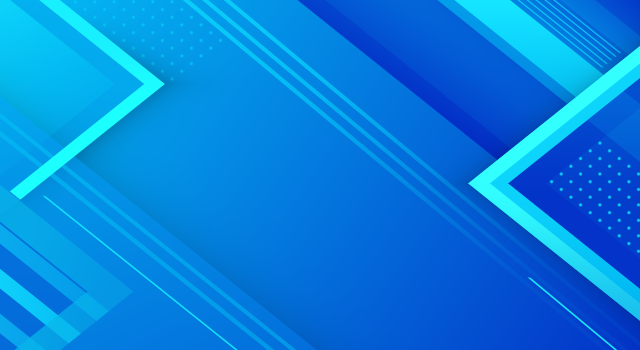
A WebGL 2 fragment shader for this background:

```glsl
#version 300 es
precision highp float;
// Blue diagonal panels with cyan chevrons, pinstripes and dot grids.
uniform vec2 u_resolution;
out vec4 outColor;

float px; // one pixel in canvas heights

float above(float x) { return smoothstep(-px, px, x); }
float band(float x, float a, float b) { return above(x - a) * above(b - x); }

// Soft falloff on the positive side of an edge
float shadow(float x, float width) { return above(x) * exp(-max(x, 0.0) / width); }

// Blue to cyan ramp, driven by its green level
vec3 tone(float g) {
  return vec3(0.01 + 0.1 * smoothstep(0.7, 1.0, g), g, min(0.72 + 0.32 * g, 1.0));
}

// Dots on a diagonal lattice; cell receives the lattice index
float dots(vec2 diag, vec2 start, out vec2 cell) {
  vec2 q = (diag - start) / 0.0552;
  cell = round(q);
  vec2 f = (q - cell) * 0.0552;
  float r = length(vec2((f.x + f.y) * 0.5, (f.y - f.x) * 0.4));
  return above(0.0042 - r) * step(-0.5, cell.x) * step(cell.x, 5.5);
}

void main() {
  px = 1.0 / u_resolution.y;
  vec2 p = gl_FragCoord.xy * px;
  p.y = 1.0 - p.y; // measured down from the top edge
  float d = p.x - 1.25 * p.y; // constant along falling diagonals
  float e = p.x + 1.25 * p.y; // constant along rising diagonals
  float left = p.x + 1.25 * abs(p.y - 0.24);
  float low = p.x + 1.25 * abs(p.y - 0.833);
  float right = p.x - 1.25 * abs(p.y - 0.524);
  vec2 cell;

  // Base gradient
  vec3 col = tone(0.75 - 0.22 * p.x - 0.15 * p.y);

  // Dark panel at the upper right
  float panel = 0.25 + 0.4 * (d - 0.85) - 0.18 * p.y + 0.05 * above(d - 0.93);
  panel -= 0.08 * shadow(1.25 - d, 0.08);
  col = mix(col, tone(max(panel, 0.17)), above(d - 0.85));

  // Broad cyan ribbon and the fading blue beyond it
  float beyond = 0.52 - 0.8 * (d - 1.457) + 0.08 * band(d, 1.6, 1.7);
  col = mix(col, tone(max(beyond - 0.15 * p.y, 0.22)), above(d - 1.457));
  col = mix(col, tone(0.62 - 0.3 * p.y), band(d, 1.25, 1.298));
  col = mix(col, tone(0.9 - 0.5 * p.y), band(d, 1.298, 1.457));

  // Five fine lines beside the ribbon
  for (int i = 0; i < 5; i++) {
    float x = abs(d - 1.481 - 0.0255 * float(i));
    col = mix(col, tone(0.85), 0.8 * above(0.0028 - x) * above(1.962 - e));
  }

  // Three long stripes fading down the middle
  float stripe = p.x - 1.2 * p.y;
  float lines = band(stripe, 0.522, 0.541) + band(stripe, 0.577, 0.595)
              + band(stripe, 0.639, 0.657);
  col = mix(col, tone(0.82 - 0.2 * p.y), lines * mix(0.9, 0.08, smoothstep(0.1, 0.85, p.y)));
  col = mix(col, tone(0.92), above(0.0035 - abs(stripe - 0.56)) * above(p.y - 0.793));

  // Dot grid at the upper left
  float dot1 = dots(vec2(d, e), vec2(0.2095, 0.774), cell);
  col = mix(col, tone(0.78), 0.85 * dot1 * step(cell.y, 0.5));

  // Left chevron interior and outer shadow
  col *= 1.0 - 0.2 * shadow(left - 0.471, 0.06) * smoothstep(0.0, 0.25, p.y);
  col = mix(col, tone(0.69 - 0.12 * p.y), above(0.43 - left));
  col = mix(col, tone(0.83 - 0.3 * p.y - 0.2 * p.x), above(0.329 - left));

  // Lower left panel with its stripes
  col *= 1.0 - 0.1 * shadow(d + 0.345, 0.09);
  col = mix(col, tone(0.68 - 0.23 * p.y), 0.6 * above(-0.345 - d));
  float pair = band(d, -0.421, -0.403) + band(d, -0.486, -0.466);
  col = mix(col, tone(0.78 - 0.15 * p.y), 0.8 * pair);
  col = mix(col, tone(0.88), above(0.0035 - abs(d + 0.574)) * above(p.y - 0.56));

  // Translucent lower chevron over bright diagonal bars
  float corner = above(-0.66 - d);
  col = mix(col, tone(0.5 - 0.08 * p.y), corner * above(0.25 - low));
  float bars = 0.6 * band(d, -0.87, -0.8) + band(d, -1.03, -0.96)
             + 0.6 * band(d, -1.19, -1.12);
  col = mix(col, tone(0.86 - 0.4 * p.x), 0.9 * bars * above(0.381 - low));
  float veil = band(low, 0.25, 0.381) * mix(0.75, 0.4, smoothstep(0.0, 0.35, p.x));
  col = mix(col, vec3(0.03, 0.7, 0.91), veil);

  // Left chevron arms
  float arms = band(left, 0.412, 0.471) * above(d + 0.655);
  col = mix(col, tone(0.94 + 0.06 * smoothstep(0.1, 0.3, p.y)), arms);

  // Right chevron: shadow, dark interior, ghost of the ribbon, dots
  col *= 1.0 - 0.15 * shadow(1.338 - right, 0.05);
  float inside = above(right - 1.43);
  float depth = 0.2 + 0.12 * smoothstep(0.6, 0.2, p.y) + 0.04 * above(right - 1.56);
  depth += 0.08 * band(d, 1.25, 1.457);
  col = mix(col, tone(depth), inside);
  float dot2 = dots(vec2(d, e), vec2(0.927, 2.225), cell);
  col = mix(col, tone(0.82), dot2 * step(-0.5, cell.y) * step(cell.y, 9.5));

  // Right chevron arms in two tones
  float lower = smoothstep(0.5, 0.95, p.y);
  col = mix(col, tone(0.83 - 0.12 * lower), band(right, 1.338, 1.452));
  vec3 rim = mix(vec3(0.2, 1.0, 1.0), vec3(0.1, 0.75, 0.93), lower);
  col = mix(col, rim, band(right, 1.338, 1.4));

  outColor = vec4(col, 1.0);
}
```
